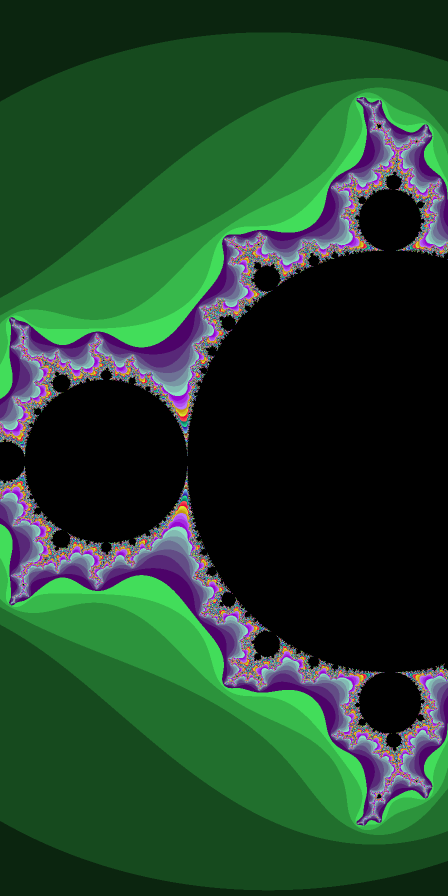
Give the GLSL for this background, as a Shadertoy shader.

```glsl
#define CENTER vec2(-0.637, 0.041)
#define VIEW_HEIGHT 2.763
#define MAX_STEPS 200
#define ESCAPE_RADIUS 2.0
#define BAND_STEP vec3(11.0, 37.0, 15.0)
#define SAMPLES 2

// True inside the main cardioid or the disc to its left
bool inLargeBody(vec2 c) {
    vec2 d = c - vec2(0.25, 0.0);
    float q = dot(d, d);
    bool cardioid = q * (q + d.x) < 0.25 * c.y * c.y;
    bool disc = length(c + vec2(1.0, 0.0)) < 0.25;
    return cardioid || disc;
}

// Each escape step advances the channels, which wrap independently
vec3 bandColor(int steps) {
    return fract(float(steps) * BAND_STEP / 256.0);
}

vec3 escapeColor(vec2 c) {
    if (inLargeBody(c)) return vec3(0.0);
    vec2 z = c;
    for (int i = 0; i < MAX_STEPS; i++) {
        if (dot(z, z) > ESCAPE_RADIUS * ESCAPE_RADIUS) return bandColor(i);
        z = vec2(z.x * z.x - z.y * z.y, 2.0 * z.x * z.y) + c;
    }
    return vec3(0.0);
}

void mainImage(out vec4 fragColor, in vec2 fragCoord) {
    vec3 sum = vec3(0.0);

    // Average a small grid inside each pixel to smooth the edges
    for (int y = 0; y < SAMPLES; y++) {
        for (int x = 0; x < SAMPLES; x++) {
            vec2 offset = (vec2(x, y) + 0.5) / float(SAMPLES) - 0.5;
            vec2 uv = (fragCoord + offset - 0.5 * iResolution.xy) / iResolution.y;
            sum += escapeColor(CENTER + uv * VIEW_HEIGHT);
        }
    }
    fragColor = vec4(sum / float(SAMPLES * SAMPLES), 1.0);
}
```
